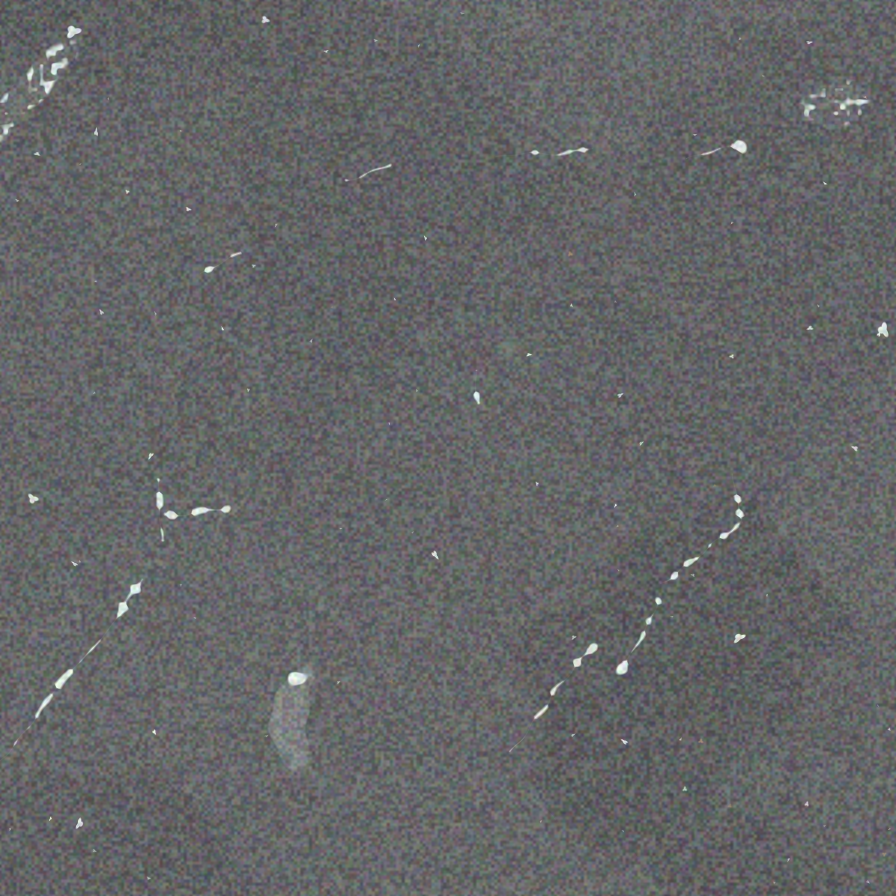
Write a Shadertoy shader that draws this texture.

```glsl
// Grey polished mineral section: faint tonal grains, bright inclusions, broken veins and sensor noise.

const vec3  MATRIX_COLOR = vec3(0.387, 0.391, 0.397);
const vec3  GRAIN_COLOR  = vec3(0.50, 0.51, 0.515);
const vec3  BRIGHT_COLOR = vec3(0.87, 0.91, 0.89);
const vec3  WARM_COLOR   = vec3(0.62, 0.55, 0.45);
const float REGION_SCALE = 3.2;
const float REGION_TONE  = 0.045;
const float NOISE_SCALE  = 300.0;
const float LUMA_NOISE   = 0.14;
const float CHROMA_NOISE = 0.11;
const float EDGE         = 0.0016;

// Vein segments, from faint tail (xy) to bright head (zw)
const int VEIN_COUNT = 12;
const vec4 VEINS[VEIN_COUNT] = vec4[](
    vec4(0.00, 0.15, 0.16, 0.35),   vec4(0.57, 0.16, 0.66, 0.28),
    vec4(0.735, 0.33, 0.695, 0.25), vec4(0.74, 0.35, 0.825, 0.415),
    vec4(0.82, 0.47, 0.828, 0.415), vec4(0.18, 0.465, 0.178, 0.40),
    vec4(0.255, 0.43, 0.185, 0.427), vec4(0.225, 0.693, 0.267, 0.717),
    vec4(0.55, 0.823, 0.66, 0.835), vec4(0.765, 0.822, 0.825, 0.838),
    vec4(0.385, 0.80, 0.432, 0.816), vec4(0.536, 0.55, 0.529, 0.588));

vec3 hash3(vec2 p) {
    vec3 q = fract(vec3(p.xyx) * vec3(0.1031, 0.1030, 0.0973));
    q += dot(q, q.yxz + 33.33);
    return fract((q.xxy + q.yzz) * q.zyx);
}

vec3 valueNoise(vec2 p) {
    vec2 i = floor(p), f = fract(p);
    f = f * f * (3.0 - 2.0 * f);
    return mix(mix(hash3(i), hash3(i + vec2(1, 0)), f.x),
               mix(hash3(i + vec2(0, 1)), hash3(i + vec2(1, 1)), f.x), f.y);
}

vec2 wobble(vec2 p) {
    return sin(p.yx * 19.0 + vec2(0.0, 2.0)) + 0.5 * sin(p.yx * 47.0 + p * 23.0);
}

float fill(float d) { return 1.0 - smoothstep(-EDGE, EDGE, d); }

// Cellular regions, each with its own tone, softly joined
float regionTone(vec2 p) {
    p = (p + 0.018 * wobble(p)) * REGION_SCALE;
    vec2 cell = floor(p), near = vec2(9.0), tone = vec2(0.0);
    for (int y = -1; y <= 1; y++)
    for (int x = -1; x <= 1; x++) {
        vec2 id = cell + vec2(x, y);
        vec3 h = hash3(id + 17.0);
        float d = length(id + h.xy - p);
        if (d < near.x) { near = vec2(d, near.x); tone = vec2(h.z, tone.x); }
        else if (d < near.y) { near.y = d; tone.y = h.z; }
    }
    float join = 0.5 - 0.5 * smoothstep(0.0, 0.06, near.y - near.x);
    return mix(tone.x, tone.y, join) - 0.5;
}

// One angular speck per chosen grid cell: x is coverage, y is warmth
vec2 specks(vec2 p, float count, float chance, float minSize, float maxSize) {
    vec2 id = floor(p * count);
    vec3 h = hash3(id + count), k = hash3(id + 71.0);
    vec2 q = p - (id + 0.2 + 0.6 * h.xy) / count;
    float turn = 6.2832 * k.x;
    q = mat2(cos(turn), sin(turn), -sin(turn), cos(turn)) * q;
    q.y *= 1.0 + 1.2 * k.y;
    float angle = atan(q.y, q.x + 1e-5);
    float size = mix(minSize, maxSize, pow(k.z, 4.0));
    float d = length(q) - size * (1.0 + 0.3 * sin(3.0 * angle + 9.0 * k.y));
    return vec2(fill(d) * step(h.z, chance) * mix(0.5, 1.0, k.z), step(k.y, 0.1));
}

// Beaded vein with a wider bright head
float vein(vec2 p, vec4 seg, float seed) {
    p += 0.0025 * wobble(p * 3.0 + seed);
    vec2 along = seg.zw - seg.xy, rel = p - seg.xy;
    float t = clamp(dot(rel, along) / dot(along, along), 0.0, 1.0);
    float d = length(rel - along * t);
    float bead = valueNoise(vec2(t * length(along) * 110.0, seed * 7.0)).x;
    float head = smoothstep(0.7, 1.0, t) * (0.3 + 0.7 * hash3(vec2(seed, 3.0)).x);
    float width = 0.0035 * smoothstep(0.45, 0.95, bead) + 0.005 * head * bead;
    float strength = smoothstep(0.35, 0.7, bead + 0.4 * head);
    return fill(d - width) * mix(0.12, 1.0, strength);
}

// Tilted lens filled with bright dust
float dustPatch(vec2 p, vec2 center, vec2 radius, float turn) {
    vec2 q = p - center + 0.004 * wobble(p * 2.0);
    q = mat2(cos(turn), -sin(turn), sin(turn), cos(turn)) * q / radius;
    float mask = 1.0 - smoothstep(0.75, 1.05, length(q));
    float rim = smoothstep(0.3, 0.9, length(q));
    float dust = valueNoise(p * 150.0).x * 0.7 + valueNoise(p * 60.0).y * 0.3;
    return mask * (0.08 + 0.9 * smoothstep(0.56, 0.82, dust + 0.1 * rim));
}

void mainImage(out vec4 fragColor, in vec2 fragCoord) {
    vec2 p = fragCoord / iResolution.y;

    // Matrix and the one larger grey grain
    vec3 color = MATRIX_COLOR + REGION_TONE * regionTone(p);
    vec2 g = p - vec2(0.328, 0.197);
    g.x -= 5.0 * g.y * g.y - 0.006 + 0.06 * g.y + 0.002 * sin(g.y * 150.0);
    float grain = fill((length(g / vec2(0.021, 0.061)) - 1.0) * 0.021);
    color = mix(color, GRAIN_COLOR, grain);

    // Bright inclusions
    vec2 large = specks(p, 15.0, 0.20, 0.0016, 0.0075);
    vec2 small = specks(p, 31.0, 0.07, 0.0008, 0.0025);
    float bright = fill(length((p - vec2(0.329, 0.244)) * vec2(0.8, 1.2)
                 + 0.003 * wobble(p * 5.0)) - 0.009);
    for (int i = 0; i < VEIN_COUNT; i++)
        bright = max(bright, vein(p, VEINS[i], float(i) + 1.0));
    bright = max(bright, dustPatch(p, vec2(0.035, 0.9), vec2(0.075, 0.02), 0.85));
    bright = max(bright, dustPatch(p, vec2(0.935, 0.883), vec2(0.045, 0.026), 0.35));
    color = mix(color, mix(BRIGHT_COLOR, WARM_COLOR, large.y), large.x);
    color = mix(color, mix(BRIGHT_COLOR, WARM_COLOR, small.y), small.x);
    color = mix(color, BRIGHT_COLOR, bright);

    // Fine coloured sensor noise
    float luma = valueNoise(p * NOISE_SCALE).x - 0.5;
    vec3 chroma = valueNoise(p * NOISE_SCALE * 0.8 + 41.0) - 0.5;
    color += LUMA_NOISE * luma + CHROMA_NOISE * chroma;
    fragColor = vec4(clamp(color, 0.0, 1.0), 1.0);
}
```
